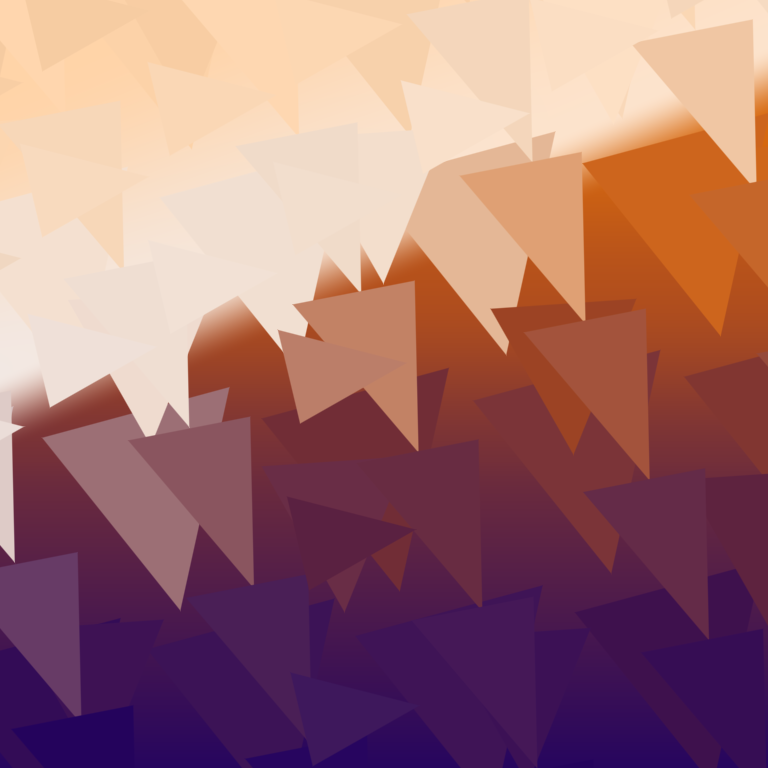
Give the GLSL for this background, as a three.js fragment shader.

```glsl
// Layered triangular shards over a dusk gradient split by a pale diagonal band.
varying vec2 vUv;

#define BAND_BASE 0.46    // height of the band at the left side
#define BAND_SLOPE 0.43   // rise of the band across the canvas
#define BAND_BLUR 0.05    // softness of the band in the backdrop
#define JITTER 0.012      // random shift of each shard
#define TINT 0.04         // random brightness of each shard
#define EDGE 0.0012       // edge smoothing
#define GLOW_SIZE 0.006   // squared radius of the violet glow

const vec3 INDIGO = vec3(0.15, 0.02, 0.37);
const vec3 WINE = vec3(0.44, 0.18, 0.23);
const vec3 RUST = vec3(0.70, 0.31, 0.11);
const vec3 AMBER = vec3(0.84, 0.41, 0.06);
const vec3 MIST = vec3(0.95, 0.91, 0.89);
const vec3 CREAM = vec3(0.99, 0.89, 0.80);
const vec3 PEACH = vec3(1.00, 0.83, 0.66);
const vec3 VIOLET = vec3(0.36, 0.22, 0.43);
const vec2 GLOW_CENTER = vec2(0.42, 0.14);

float hash(vec2 p) {
  vec3 q = fract(vec3(p.xyx) * 0.1031);
  q += dot(q, q.yzx + 33.33);
  return fract((q.x + q.y) * q.z);
}

float cross2(vec2 a, vec2 b) {
  return a.x * b.y - a.y * b.x;
}

// Signed height above the diagonal band
float bandHeight(vec2 p) {
  return p.y - BAND_BASE - BAND_SLOPE * p.x;
}

vec3 groundColor(float y) {
  vec3 c = mix(INDIGO, WINE, clamp(y / 0.4, 0.0, 1.0));
  c = mix(c, RUST, smoothstep(0.36, 0.64, y));
  return mix(c, AMBER, smoothstep(0.6, 0.84, y));
}

vec3 skyColor(vec2 p) {
  vec3 pale = mix(MIST, CREAM, clamp(p.x * 1.4, 0.0, 1.0));
  return mix(pale, PEACH, smoothstep(0.05, 0.42, bandHeight(p)));
}

vec3 backdrop(vec2 p) {
  float sky = smoothstep(-BAND_BLUR, BAND_BLUR, bandHeight(p));
  return mix(groundColor(p.y), skyColor(p), sky);
}

// Flat shard colour: a wider blend of the backdrop plus the violet glow
vec3 shardColor(vec2 p) {
  float blur = mix(0.42, 0.06, clamp(p.x, 0.0, 1.0));
  float sky = smoothstep(-blur, 0.08, bandHeight(p));
  vec3 c = mix(groundColor(p.y), skyColor(p) * 0.98, sky);
  vec2 g = p - GLOW_CENTER;
  return mix(c, VIOLET, 0.9 * exp(-dot(g, g) / GLOW_SIZE));
}

// Distance to one side; positive to the right of a to b
float side(vec2 p, vec2 a, vec2 b) {
  return cross2(p - a, normalize(b - a));
}

// Coverage of a clockwise triangle with one corner at zero
float triangle(vec2 p, vec2 b, vec2 c) {
  float d = min(side(p, vec2(0.0), b), min(side(p, b, c), side(p, c, vec2(0.0))));
  return smoothstep(-EDGE, EDGE, d);
}

// Lattice of shards; below the band only every nth diagonal is kept
vec3 shardLayer(vec3 color, vec2 p, vec2 origin, vec2 u, vec2 v,
                vec2 b, vec2 c, float light, float nth) {
  vec2 q = p - origin;
  vec2 cell = floor(vec2(cross2(q, v), cross2(u, q)) / cross2(u, v) + 0.5);
  for (int i = -2; i <= 2; i++) {
    for (int j = -2; j <= 2; j++) {
      vec2 id = cell + vec2(float(i), float(j));
      vec2 seed = id + origin * 40.0 + 50.0;
      vec2 jitter = vec2(hash(seed), hash(seed + 17.0)) - 0.5;
      vec2 base = origin + id.x * u + id.y * v;
      vec2 anchor = base + JITTER * jitter;
      bool kept = mod(id.x + id.y - 1.5, nth) < 1.0 || bandHeight(base) > 0.06;
      if (kept) {
        vec3 fill = shardColor(anchor + (b + c) / 3.0);
        fill = mix(fill, CREAM, light * smoothstep(0.2, 0.6, anchor.y));
        fill += TINT * (hash(seed + 31.0) - 0.5);
        color = mix(color, fill, triangle(p - anchor, b, c));
      }
    }
  }
  return color;
}

void main() {
  vec2 p = vUv;
  vec3 color = backdrop(p);

  // Broad shards at the back
  color = shardLayer(color, p, vec2(0.335, 0.458), vec2(0.279, 0.025), vec2(0.148, 0.309),
                     vec2(0.244, 0.066), vec2(0.180, -0.225), 0.02, 1.0);
  // Downward shards
  color = shardLayer(color, p, vec2(0.085, 0.611), vec2(0.306, 0.207), vec2(0.250, -0.221),
                     vec2(0.190, 0.013), vec2(0.108, -0.190), 0.02, 1.0);
  // Upright shards with a steep right side
  color = shardLayer(color, p, vec2(0.382, 0.601), vec2(-0.221, -0.173), vec2(0.300, -0.033),
                     vec2(0.159, 0.031), vec2(0.164, -0.193), 0.10, 1.0);
  // Small shards pointing right, in front
  color = shardLayer(color, p, vec2(0.031, 0.590), vec2(0.164, 0.102), vec2(0.169, -0.120),
                     vec2(0.168, -0.043), vec2(0.029, -0.122), 0.03, 6.0);

  gl_FragColor = vec4(color, 1.0);
}
```
